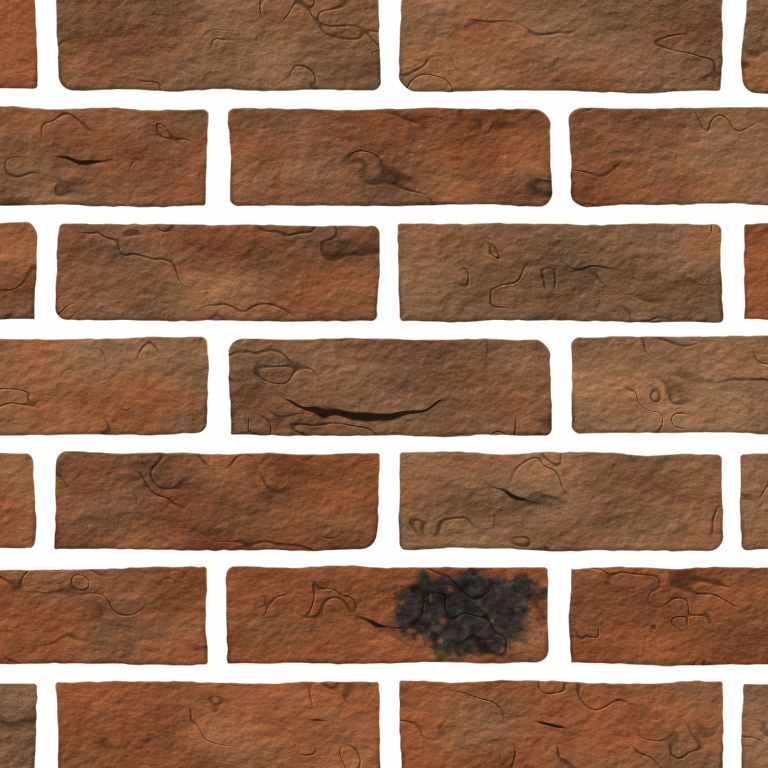
Give the GLSL for this texture, as a Shadertoy shader.

```glsl
// Weathered brown and rust bricks in running bond with wide white joints.

const vec2 PITCH = vec2(0.446, 0.1491);       // brick plus joint
const vec2 HALF_SIZE = vec2(0.2095, 0.0627);  // half a brick
const vec2 ORIGIN = vec2(0.284, 0.0495);      // centre of brick (0, 0)
const vec2 CHARRED_BRICK = vec2(0.0, 1.0);    // column, row
const vec2 SPLIT_BRICK = vec2(0.0, 3.0);
const vec2 LIGHT_STEP = vec2(-0.0013, 0.0018);
const float RELIEF_GAIN = 1.25;
const float EDGE_WEAR = 0.0045;
const vec3 MORTAR = vec3(1.0, 0.995, 0.995);
const vec3 BROWN = vec3(0.475, 0.345, 0.245);
const vec3 RUST = vec3(0.500, 0.290, 0.180);
const vec3 SOOT = vec3(0.190, 0.165, 0.150);
const vec3 CRACK = vec3(0.110, 0.070, 0.045);
const vec3 RIM = vec3(0.640, 0.510, 0.390);

float hash(vec2 p) {
    vec3 q = fract(p.xyx * 0.1031);
    q += dot(q, q.yzx + 33.33);
    return fract((q.x + q.y) * q.z);
}

float noise(vec2 p) {
    vec2 i = floor(p), f = fract(p);
    f = f * f * (3.0 - 2.0 * f);
    return mix(mix(hash(i), hash(i + vec2(1, 0)), f.x),
               mix(hash(i + vec2(0, 1)), hash(i + vec2(1, 1)), f.x), f.y);
}

float fbm(vec2 p) {
    float sum = 0.0, amp = 0.53;
    for (int i = 0; i < 4; i++) {
        sum += amp * noise(p);
        p = mat2(1.6, 1.2, -1.2, 1.6) * p + 17.3;
        amp *= 0.5;
    }
    return sum;
}

// Wavy folds left in the clay, mostly horizontal and patchy.
float creases(vec2 p) {
    vec2 q = vec2(p.x + 0.3 * p.y, p.y + 0.22 * p.x) * vec2(9.0, 30.0);
    q += 1.6 * vec2(noise(p * 35.0), noise(p * 28.0 + 9.0));
    float fold = 1.0 - smoothstep(0.0, 0.07, abs(noise(q) - 0.5));
    return fold * smoothstep(0.48, 0.75, noise(p * vec2(14.0, 24.0) + 31.0));
}

float relief(vec2 p) {
    return 0.8 * fbm(p * vec2(85.0, 115.0)) + 0.55 * fbm(p * vec2(22.0, 42.0))
         - 0.22 * creases(p);
}

// Signed distance to a slanted brick with uneven corners and worn edges.
float brickDistance(vec2 p, vec2 cell) {
    p += 0.004 * (vec2(hash(cell + 41.0), hash(cell + 42.0)) - 0.5);
    p += p.yx * vec2(0.08, 0.02) * (vec2(hash(cell + 43.0), hash(cell + 44.0)) - 0.5);
    float corner = hash(cell * 5.0 + sign(p) + 60.0);
    float radius = mix(0.002, 0.022, corner * corner);
    vec2 q = abs(p) - HALF_SIZE + radius;
    float d = length(max(q, 0.0)) + min(max(q.x, q.y), 0.0) - radius;
    vec2 w = p + cell * 3.7 + 50.0;
    return d + EDGE_WEAR * (noise(w * 16.0) - 0.5) + 0.0016 * (noise(w * 90.0) - 0.5);
}

// One tapered, curved gash per brick; the split brick has a long deep one.
float gash(vec2 p, vec2 cell) {
    bool split = cell == SPLIT_BRICK;
    vec2 mid = (vec2(hash(cell + 71.0), hash(cell + 72.0)) - 0.5) * vec2(0.26, 0.06);
    float reach = mix(0.025, 0.07, hash(cell + 73.0));
    float depth = 0.0028 * smoothstep(0.35, 0.9, hash(cell + 74.0));
    float slope = -0.45 * hash(cell + 75.0), bend = 1.5;
    if (split) { mid = vec2(-0.03, -0.042); reach = 0.13; depth = 0.0065; slope = 0.0; bend = 2.2; }
    vec2 q = p - mid;
    q.y -= slope * q.x + bend * q.x * q.x + 0.012 * (noise(p * 45.0 + cell * 9.0 + 80.0) - 0.5);
    float taper = 1.0 - smoothstep(0.0, reach, abs(q.x));
    float width = depth * taper * (0.4 + noise(p * 70.0 + 90.0));
    return (1.0 - smoothstep(width * 0.6, width + 0.0015, abs(q.y))) * smoothstep(0.0, 0.0012, width);
}

vec3 brickColor(vec2 p, vec2 cell, float d) {
    vec2 t = p + cell * vec2(3.1, 5.7) + 20.0;
    float mottle = fbm(t * vec2(11.0, 18.0));
    float redness = 0.5 * hash(cell + 11.0) + 0.6 * fbm(t * vec2(7.0, 13.0) + 40.0);
    vec3 color = mix(BROWN, RUST, smoothstep(0.35, 0.78, redness));

    // Soot with a ragged border and a few bare crumbs.
    if (cell == CHARRED_BRICK) {
        float ring = length((p - vec2(0.108, 0.004)) / vec2(0.105, 0.066));
        float soot = 1.0 - smoothstep(0.72, 1.02, ring + 0.7 * (fbm(t * 45.0) - 0.5));
        float crumbs = smoothstep(0.86, 0.95, noise(t * 75.0));
        color = mix(color, SOOT * (0.5 + fbm(t * 120.0)), soot * (1.0 - 0.6 * crumbs));
    }

    // Raking light from the upper left, then folds and gashes.
    float lit = relief(t) - relief(t + LIGHT_STEP);
    float tone = 1.04 + 0.12 * (hash(cell + 12.0) - 0.5) + 0.55 * (mottle - 0.5);
    color *= max(tone + RELIEF_GAIN * lit, 0.25) * (1.0 - 0.32 * creases(t));
    color = mix(color, CRACK, 0.9 * gash(p, cell));

    // Shaded lower edge and pale upper rim.
    float side = p.y / HALF_SIZE.y;
    color *= 1.0 - 0.25 * smoothstep(-0.007, 0.0, d) * smoothstep(0.2, -0.7, side);
    return mix(color, RIM, 0.45 * smoothstep(-0.003, 0.0, d) * smoothstep(0.6, 0.9, side));
}

void mainImage(out vec4 fragColor, in vec2 fragCoord) {
    vec2 uv = fragCoord / iResolution.y;
    vec2 grid = (uv - ORIGIN) / PITCH + 0.5;
    float row = floor(grid.y);
    float shift = 0.5 * mod(row, 2.0);
    vec2 cell = vec2(floor(grid.x - shift), row);
    vec2 p = uv - ORIGIN - PITCH * (cell + vec2(shift, 0.0));
    float d = brickDistance(p, cell);
    float cover = clamp(0.5 - d * iResolution.y / 1.4, 0.0, 1.0);
    fragColor = vec4(mix(MORTAR, brickColor(p, cell, d), cover), 1.0);
}
```
